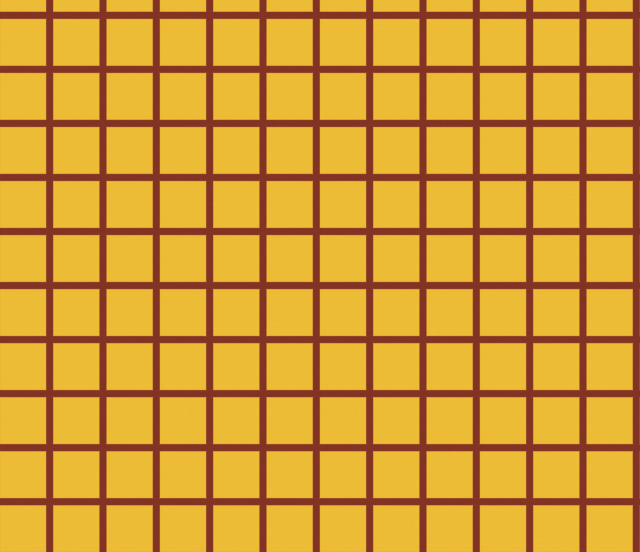
This pattern is drawn by a WebGL 2 fragment shader. Its source:

```glsl
#version 300 es
precision highp float;

uniform vec2 u_resolution;
out vec4 fragColor;

// Coverage of the grid lines along each axis, in cell units
vec2 lineCoverage(vec2 cell, vec2 pixel) {
    vec2 distToLine = abs(fract(cell - 0.931 + 0.5) - 0.5);
    vec2 soft = max(vec2(0.016), 0.75 * pixel);
    return 1.0 - smoothstep(0.066 - soft, 0.066 + soft, distToLine);
}

// Faint woven unevenness from layered sines
float faintGrain(vec2 uv) {
    return 0.5 * sin(uv.y * 610.0 + sin(uv.x * 47.0))
         + 0.3 * sin(uv.x * 390.0 + 2.0 * sin(uv.y * 83.0))
         + 0.2 * sin((uv.x + uv.y) * 270.0);
}

void main() {
    vec2 uv = gl_FragCoord.xy / u_resolution;
    vec2 cellCount = vec2(12.0, 10.215);
    vec2 coverage = lineCoverage(uv * cellCount, cellCount / u_resolution);

    vec3 yellow = vec3(0.93, 0.737, 0.21);
    vec3 brown = vec3(0.51, 0.20, 0.14);

    // Union of vertical and horizontal lines over the ground
    float grid = max(coverage.x, coverage.y);
    vec3 color = mix(yellow, brown, grid);
    color += 0.004 * faintGrain(uv);

    fragColor = vec4(color, 1.0);
}
```
